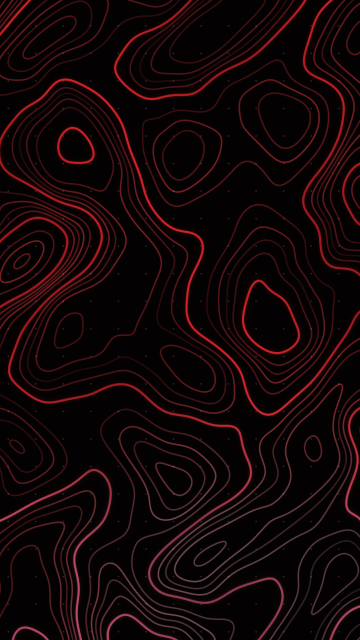
Write a Shadertoy shader that draws this background.

```glsl
// Glowing topographic contour lines on near-black, with a faint dot lattice.
// A height field of warped, layered sines is sliced into levels; each slice is
// drawn by its distance estimate, and every fifth one is bold and glowing.

#define BASE_FREQ 8.8        // lowest terrain frequency per canvas width
#define WARP 0.040           // bending of the terrain
#define LEVELS 1.95          // contour levels per unit of height
#define BOLD_EVERY 5.0       // one bold contour per this many levels
#define THIN_HALF 0.0021     // half widths, in canvas widths
#define BOLD_HALF 0.0030
#define SOFTNESS 0.0021
#define GLOW_RADIUS 0.0055
#define DOT_SPACING 0.0765
#define BACKGROUND vec3(0.012, 0.004, 0.005)

const float TAU = 6.2831853;

// Layered sines in golden-angle directions, measured in contour levels.
float terrain(vec2 p) {
    p += WARP * sin(p.yx * vec2(8.3, 6.7) + vec2(1.1, 4.2));
    p += 0.45 * WARP * sin(p.yx * vec2(19.0, 17.0) + vec2(3.0, 0.6));
    p += 0.16 * WARP * sin(p.yx * vec2(37.0, 41.0) + vec2(0.4, 2.1));
    float height = 0.0;
    for (int i = 0; i < 7; i++) {
        float n = float(i);
        float scale = 1.0 + 0.16 * n;
        vec2 dir = vec2(cos(2.4 * n + 0.5), sin(2.4 * n + 0.5));
        height += sin(dot(p, dir) * BASE_FREQ * scale + 1.7 * n * n + 0.8) / scale;
    }
    float level = height * LEVELS;
    // Uneven steps leave a dark gap on one side of each bold contour.
    return level + 0.40 * sin(TAU * (level + 3.0) / BOLD_EVERY);
}

// Soft-edged stroke coverage at distance d from its centre.
float stroke(float d, float halfWidth, float soft) {
    return 1.0 - smoothstep(halfWidth - soft, halfWidth + soft, d);
}

void mainImage(out vec4 fragColor, in vec2 fragCoord) {
    vec2 p = fragCoord / iResolution.x;
    float soft = max(SOFTNESS, 0.55 / iResolution.x);

    // Height and slope give the distance to the nearest contours.
    const float e = 0.001;
    float level = terrain(p);
    vec2 slope = vec2(terrain(p + vec2(e, 0.0)) - terrain(p - vec2(e, 0.0)),
                      terrain(p + vec2(0.0, e)) - terrain(p - vec2(0.0, e))) / (2.0 * e);
    float steepness = max(length(slope), 0.5);
    float index = round(level);
    float boldIndex = round(level / BOLD_EVERY) * BOLD_EVERY;
    float thinDist = abs(level - index) / steepness;
    float boldDist = abs(level - boldIndex) / steepness;

    // Red above, pink towards the bottom, greyer at the lower right.
    float low = 1.0 - smoothstep(0.20, 0.80, p.y);
    float corner = low * smoothstep(-0.1, 0.6, p.x);
    vec3 boldColor = mix(vec3(0.82, 0.13, 0.15), vec3(0.72, 0.29, 0.39), low);
    vec3 thinColor = mix(vec3(0.50, 0.12, 0.14), vec3(0.46, 0.32, 0.34), corner);

    // Contours fade in and out by level and by place.
    float wave = sin(4.0 * p.x - 5.0 * p.y + 1.5 * sin(3.0 * p.y));
    float fade = 0.62 + 0.18 * sin(index * 2.4) + 0.18 * wave;
    float boldFade = 0.88 + 0.12 * sin(7.0 * p.x + 4.0 * p.y);
    float isThin = step(0.5, abs(index - boldIndex));

    vec3 color = BACKGROUND;

    // Dot lattice
    vec2 cell = (fract(p / DOT_SPACING + 0.2) - 0.5) * DOT_SPACING;
    color += vec3(0.20, 0.15, 0.16) * stroke(length(cell), 0.0020, soft);

    // Contours and glow
    color += thinColor * fade * isThin * stroke(thinDist, THIN_HALF, soft);
    color += boldColor * 0.18 * exp(-boldDist / GLOW_RADIUS);
    color = mix(color, boldColor * boldFade, stroke(boldDist, BOLD_HALF, soft));

    fragColor = vec4(color, 1.0);
}
```
